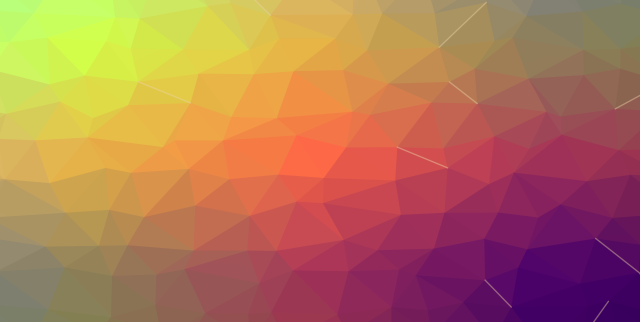
A WebGL 1 fragment shader for this background:

```glsl
precision highp float;
// Low-poly mesh of flat triangles, lime to tomato to purple along the diagonal.

uniform vec2 u_resolution;

const vec2 GRID = vec2(13.3, 9.72);      // cells across the canvas
const vec2 GRID_SHIFT = vec2(0.0, 0.4);

vec2 hash2(vec2 p) {
  vec3 q = fract(vec3(p.xyx) * vec3(0.1031, 0.1030, 0.0973));
  q += dot(q, q.yzx + 33.33);
  return fract((q.xx + q.yz) * q.zy);
}

// One colour ramp, used along both axes
vec3 ramp(float t) {
  vec3 c = mix(vec3(0.73, 1.0, 0.48), vec3(0.82, 1.0, 0.28), smoothstep(0.0, 0.15, t));
  c = mix(c, vec3(1.0, 0.40, 0.27), clamp((t - 0.15) / 0.34, 0.0, 1.0));
  c = mix(c, vec3(0.29, 0.0, 0.42), clamp((t - 0.49) / 0.36, 0.0, 1.0));
  return mix(c, vec3(0.22, 0.0, 0.36), smoothstep(0.85, 1.0, t));
}

// Jittered mesh vertex, in units of the canvas height
vec2 vertex(vec2 cell, float aspect) {
  vec2 jitter = (hash2(cell + 41.0) - 0.5) * vec2(0.78, 0.52);
  return (cell + jitter + GRID_SHIFT) / GRID * vec2(aspect, 1.0);
}

// Signed distance to the line a-b, positive on its right
float edge(vec2 p, vec2 a, vec2 b) {
  vec2 e = normalize(b - a);
  return dot(p - a, vec2(e.y, -e.x));
}

float segment(vec2 p, vec2 a, vec2 b) {
  vec2 e = b - a;
  return length(p - a - e * clamp(dot(p - a, e) / dot(e, e), 0.0, 1.0));
}

// Flat triangle colour, weighted by its smoothed coverage
vec4 facet(vec2 p, vec2 a, vec2 b, vec2 c, float aspect, float pixel) {
  float d = max(edge(p, a, b), max(edge(p, b, c), edge(p, c, a)));
  float cover = clamp(0.5 - d / pixel, 0.0, 1.0);
  vec2 mid = (a + b + c) / 3.0;
  vec3 color = 0.5 * (ramp(mid.x / aspect) + ramp(1.0 - mid.y));
  color *= 0.985 + 0.03 * hash2(floor(mid * 97.0)).x;
  return vec4(color, 1.0) * cover;
}

void main() {
  float aspect = u_resolution.x / u_resolution.y;
  float pixel = 1.0 / u_resolution.y;
  vec2 uv = gl_FragCoord.xy / u_resolution;
  vec2 p = uv * vec2(aspect, 1.0);
  vec2 home = floor(uv * GRID - GRID_SHIFT);

  vec4 sum = vec4(0.0);
  float seam = 0.0;
  for (int j = -1; j <= 1; j++) {
    for (int i = -1; i <= 1; i++) {
      vec2 cell = home + vec2(float(i), float(j));
      vec2 a = vertex(cell, aspect);
      vec2 b = vertex(cell + vec2(1.0, 0.0), aspect);
      vec2 c = vertex(cell + vec2(1.0, 1.0), aspect);
      vec2 d = vertex(cell + vec2(0.0, 1.0), aspect);

      // Split each quad along its shorter diagonal
      if (distance(a, c) > distance(b, d)) {
        vec2 first = a;
        a = b;
        b = c;
        c = d;
        d = first;
      }
      sum += facet(p, a, b, c, aspect, pixel);
      sum += facet(p, a, c, d, aspect, pixel);

      // A few diagonals show a fine pale seam
      float line = 1.0 - smoothstep(0.0, 0.001 + pixel, segment(p, a, c));
      seam = max(seam, line * step(0.95, hash2(cell + 173.0).y));
    }
  }

  vec3 smoothRamp = 0.5 * (ramp(uv.x) + ramp(1.0 - uv.y));
  vec3 color = (sum.rgb + smoothRamp * 0.001) / (sum.a + 0.001);
  color = mix(color, vec3(0.92, 0.82, 0.65), 0.45 * seam);
  gl_FragColor = vec4(color, 1.0);
}
```
